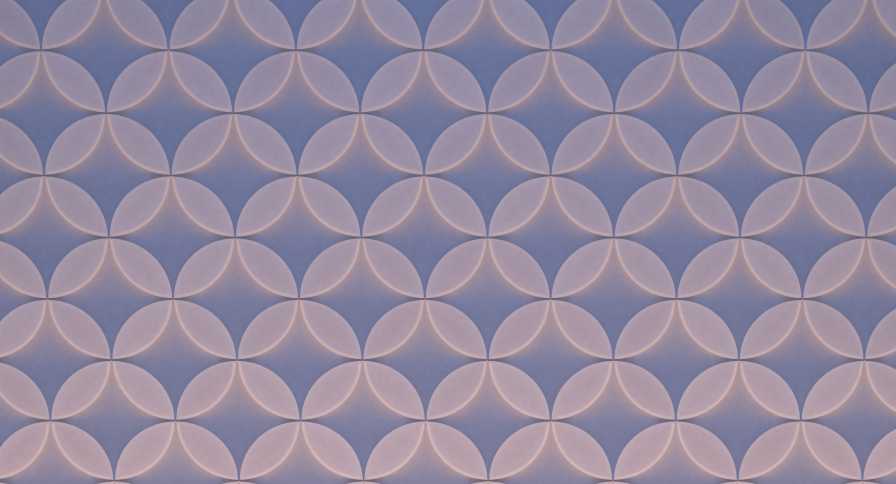
Reproduce this pattern procedurally as a Shadertoy shader.

```glsl
// Relief wall of raised lens-shaped petals, formed where rings of overlapping circles meet.
// A diagonal lattice is folded to one cell; a single arc distance gives petals, rims,
// warm light under the petals and dark shade in the side cusps. The lattice shrinks downward.

// Lattice, in canvas heights measured from the upper left
const vec2  NODE       = vec2(1.1377, 0.1039); // one meeting point of four petals
const vec2  HALF_PITCH = vec2(0.1316, 0.1304);
const float ROW_SHRINK = 0.0037;               // rows tighten downward
const float COL_SHRINK = 0.0004;               // columns narrow per row

// Sizes, in half pitches
const float GAP        = 0.014;
const float RIM_WIDTH  = 0.026;
const float GLOW_WIDTH = 0.10;

// Colours, upper and lower end of the wall
const vec3 PETAL_TOP = vec3(0.545, 0.520, 0.620);
const vec3 PETAL_LOW = vec3(0.705, 0.615, 0.650);
const vec3 BLUE_TOP  = vec3(0.385, 0.435, 0.595);
const vec3 BLUE_LOW  = vec3(0.480, 0.480, 0.605);
const vec3 HAZE_TOP  = vec3(0.500, 0.485, 0.605);
const vec3 HAZE_LOW  = vec3(0.645, 0.575, 0.630);
const vec3 WARM      = vec3(0.730, 0.600, 0.580);
const vec3 SHADE     = vec3(0.400, 0.365, 0.430);
const vec3 RIM_COOL  = vec3(0.690, 0.640, 0.695);
const vec3 RIM_WARM  = vec3(0.800, 0.690, 0.665);

const float PETAL_VARIATION = 0.018;
const float GRAIN_SCALE     = 130.0;
const float GRAIN_AMOUNT    = 0.016;

float hash(vec2 p) {
    vec3 q = fract(vec3(p.xyx) * 0.1031);
    q += dot(q, q.yzx + 33.33);
    return fract((q.x + q.y) * q.z);
}

float noise(vec2 p) {
    vec2 i = floor(p), f = fract(p);
    f = f * f * (3.0 - 2.0 * f);
    return mix(mix(hash(i), hash(i + vec2(1, 0)), f.x),
               mix(hash(i + vec2(0, 1)), hash(i + vec2(1, 1)), f.x), f.y);
}

// Lattice coordinates; meeting points lie where both are integers with an even sum
vec2 toLattice(vec2 p) {
    float t = (p.y - NODE.y) / HALF_PITCH.y;
    float row = t + ROW_SHRINK * t * t * (1.0 + 2.0 * ROW_SHRINK * t);
    return vec2((p.x - NODE.x) / (HALF_PITCH.x - COL_SHRINK * row), row);
}

void mainImage(out vec4 fragColor, in vec2 fragCoord) {
    vec2 p = fragCoord / iResolution.y;
    p.y = 1.0 - p.y;
    float aspect = iResolution.x / iResolution.y;
    float fall = clamp(p.y, 0.0, 1.0);
    float pixel = 1.0 / (iResolution.y * HALF_PITCH.y);

    // Fold into a diagonal cell; local.y grows downward
    vec2 g = toLattice(p);
    vec2 diagonal = 0.5 * vec2(g.x + g.y, g.x - g.y);
    vec2 cell = floor(diagonal) + 0.5;
    vec2 center = vec2(cell.x + cell.y, cell.x - cell.y);
    vec2 local = g - center;

    // Arc of the neighbouring circle: negative inside the petal
    float arc = length(abs(local) - 1.0) - 1.0 + GAP;
    float outside = max(arc, 0.0);
    float petalMask = clamp(0.5 - arc / pixel, 0.0, 1.0);
    float under = smoothstep(0.06, -0.12, local.y);

    // Recess: hazy at its top, blue towards its bottom
    float haze = smoothstep(0.35, -0.75, local.y);
    vec3 recess = mix(mix(BLUE_TOP, BLUE_LOW, fall), mix(HAZE_TOP, HAZE_LOW, fall), haze);
    float glow = exp(-outside / GLOW_WIDTH) * under;
    recess = mix(recess, WARM * mix(0.90, 1.04, fall), 0.62 * glow);
    float contact = exp(-outside / 0.05) * (1.0 - under);
    recess *= 1.0 - 0.05 * contact;
    float cusp = smoothstep(0.58, 0.92, abs(local.x)) * exp(-pow(local.y / 0.13, 2.0));
    recess = mix(recess, SHADE, 0.85 * cusp);

    // Petal: flat face, slight tone change per petal, lit edge
    vec2 petalId = floor(2.0 * (center + 0.5 * sign(local)) + 0.5);
    float tone = hash(petalId + 71.0) - 0.5;
    vec3 petal = mix(PETAL_TOP, PETAL_LOW, fall) + PETAL_VARIATION * tone;
    petal *= 1.0 + 0.035 * smoothstep(-0.30, 0.0, arc);
    float rimWidth = max(RIM_WIDTH, 0.7 * pixel);
    float rim = exp(-pow((arc + rimWidth) / rimWidth, 2.0));
    vec3 rimColor = mix(RIM_COOL, RIM_WARM, under) * mix(0.92, 1.08, fall);
    petal = mix(petal, rimColor, rim * mix(0.42, 0.72, under));

    vec3 color = mix(recess, petal, petalMask);

    // Soft corner falloff and fine grain
    float side = 2.0 * p.x / aspect - 1.0;
    color *= 1.015 - 0.055 * side * side * (1.0 - 0.5 * fall);
    color += GRAIN_AMOUNT * (noise(p * GRAIN_SCALE) - 0.5);
    fragColor = vec4(clamp(color, 0.0, 1.0), 1.0);
}
```
